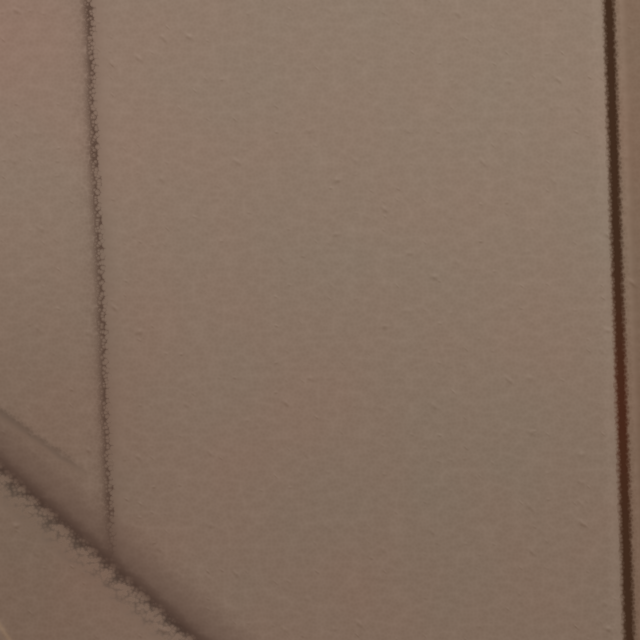
Reproduce this texture procedurally as a three.js fragment shader.

```glsl
// A dusty brown panel with a faint ragged seam at left, a deep groove at right and
// a shadowed diagonal crease in the lower left corner. Lines are distance bands;
// layered sines tint the surface, cellular noise gives grain, pits and flecks.
varying vec2 vUv;

vec2 hash2(vec2 p) {
  vec3 q = fract(vec3(p.xyx) * vec3(0.1031, 0.1030, 0.0973));
  q += dot(q, q.yzx + 33.33);
  return fract((q.xx + q.yz) * q.zy);
}

// Distance to the nearest jittered cell point.
float cellular(vec2 p) {
  vec2 cell = floor(p), f = fract(p);
  float nearest = 2.0;
  for (int j = -1; j <= 1; j++) {
    for (int i = -1; i <= 1; i++) {
      vec2 o = vec2(float(i), float(j));
      nearest = min(nearest, length(o + hash2(cell + o) - f));
    }
  }
  return nearest;
}

// Signed grain, about -0.5 to 0.5.
float grain(vec2 p) {
  return cellular(p) - 0.47;
}

// Slow irregular waves, about -1 to 1.
float waves(vec2 p) {
  float sum = 0.0, amp = 0.5;
  for (int i = 0; i < 4; i++) {
    sum += amp * sin(p.x + 1.7 * sin(p.y * 0.8)) * cos(p.y + 1.3 * sin(p.x * 0.7));
    p = mat2(1.35, 1.1, -1.1, 1.35) * p + 2.3;
    amp *= 0.65;
  }
  return sum;
}

// Soft bell-shaped line around a signed distance.
float band(float d, float width) {
  return exp(-d * d / (width * width));
}

// Sparse slanted flecks: a dark dash with a pale upper edge.
float flecks(vec2 uv, float count, float density) {
  vec2 p = uv * count, cell = floor(p);
  vec2 rnd = hash2(cell + 71.0), kind = hash2(cell + 19.0);
  vec2 d = p - cell - mix(vec2(0.3), vec2(0.7), rnd);
  d.y += d.x * (0.9 * kind.y - 0.1);
  float dash = band(d.x, 0.15);
  float shade = 0.7 * band(d.y - 0.14, 0.085) - band(d.y, 0.085);
  return step(kind.x, density) * dash * shade * (0.2 + 0.8 * rnd.x * rnd.x);
}

// Panel colour: lit from above, darker below and at the lower left.
vec3 surface(vec2 uv) {
  vec3 low = vec3(0.490, 0.408, 0.352);
  vec3 high = vec3(0.553, 0.474, 0.414);
  vec3 col = mix(low, high, smoothstep(-0.1, 1.0, uv.y));
  col += vec3(0.004, 0.010, 0.008) * smoothstep(0.3, 0.85, uv.x);
  col -= 0.030 * smoothstep(0.35, 0.0, uv.x) * smoothstep(0.75, 0.3, uv.y);
  col += vec3(0.007, -0.003, -0.003) * waves(uv * 9.0 + 1.5);
  float rosy = band(uv.x, 0.16) * smoothstep(0.6, 1.0, uv.y);
  return col + vec3(0.006, -0.014, -0.010) * rosy;
}

// Faint crumbling seam running down to the crease; returns its cover.
float raggedSeam(vec2 uv, float ragged) {
  float x = 0.172 - 0.041 * (uv.y - 0.13);
  x += 0.0022 * waves(vec2(uv.y * 45.0, 2.0)) + 0.009 * ragged;
  float strength = 0.50 + 0.15 * waves(vec2(uv.y * 28.0, 5.0)) + 0.8 * ragged;
  float line = band(uv.x - x, 0.0068) * clamp(strength, 0.12, 0.8);
  line += 0.13 * band(uv.x - x, 0.019);
  return line * smoothstep(0.105, 0.15, uv.y);
}

// Deep straight groove with soft sides, a reddish stretch and faint rims.
vec3 groove(vec3 col, vec2 uv, float ragged) {
  float d = uv.x - (0.983 - 0.032 * uv.y) + 0.004 * ragged;
  col -= vec3(0.055, 0.070, 0.075) * smoothstep(0.0, 0.016, d);
  col += 0.012 * band(d + 0.020, 0.008) + 0.030 * band(d - 0.019, 0.006);
  float core = 1.0 - smoothstep(0.003, 0.0135, abs(d));
  float redness = band(uv.y - 0.37, 0.16);
  vec3 dark = vec3(0.235, 0.155, 0.105) + vec3(0.030, -0.015, -0.015) * redness;
  dark += 0.035 * smoothstep(-0.002, -0.010, d);
  return mix(col, dark, 0.94 * core);
}

// Diagonal crease: soft dark edge, shadow above it, blotches below it.
vec3 crease(vec3 col, vec2 uv, float ragged) {
  vec2 normal = normalize(vec2(0.89, 1.0));
  float d = dot(uv - vec2(0.0, 0.277), normal) + 0.006 * ragged;
  float above = smoothstep(-0.014, 0.006, d) * (1.0 - smoothstep(0.008, 0.080, d));
  float below = smoothstep(-0.055, -0.008, d) * (1.0 - smoothstep(-0.008, 0.006, d));
  col = mix(col, vec3(0.365, 0.285, 0.245), 0.58 * above);
  col *= 1.0 - below * clamp(0.12 + 0.45 * ragged, 0.0, 0.3);
  float edge = band(d, 0.0115) * (0.58 + 0.25 * ragged);
  col = mix(col, vec3(0.265, 0.195, 0.165), clamp(edge, 0.0, 0.8));
  float upper = dot(uv - vec2(0.02, 0.342), normalize(vec2(0.71, 1.0)));
  float span = 1.0 - smoothstep(0.10, 0.145, uv.x);
  col *= 1.0 - 0.11 * span * band(upper + 0.006 * ragged, 0.006);
  float corner = dot(uv - vec2(0.0, 0.022), normalize(vec2(1.5, 1.0)));
  return col + vec3(0.06, 0.05, 0.03) * band(corner, 0.004);
}

void main() {
  vec2 uv = vUv;
  float fine = grain(uv * 165.0);
  float broad = grain(uv * vec2(42.0, 75.0) + 9.0);
  vec3 col = surface(uv);

  // Worn texture
  col += 0.020 * fine + 0.022 * broad;
  col += 0.042 * flecks(uv, 26.0, 0.20) + 0.030 * flecks(uv + 0.37, 47.0, 0.25);

  // Lines
  float seam = raggedSeam(uv, fine + 0.4 * broad);
  col = mix(col, vec3(0.315, 0.240, 0.200), clamp(seam, 0.0, 0.8));
  col = crease(col, uv, 0.6 * fine + broad);
  col = groove(col, uv, fine);
  gl_FragColor = vec4(col, 1.0);
}
```
